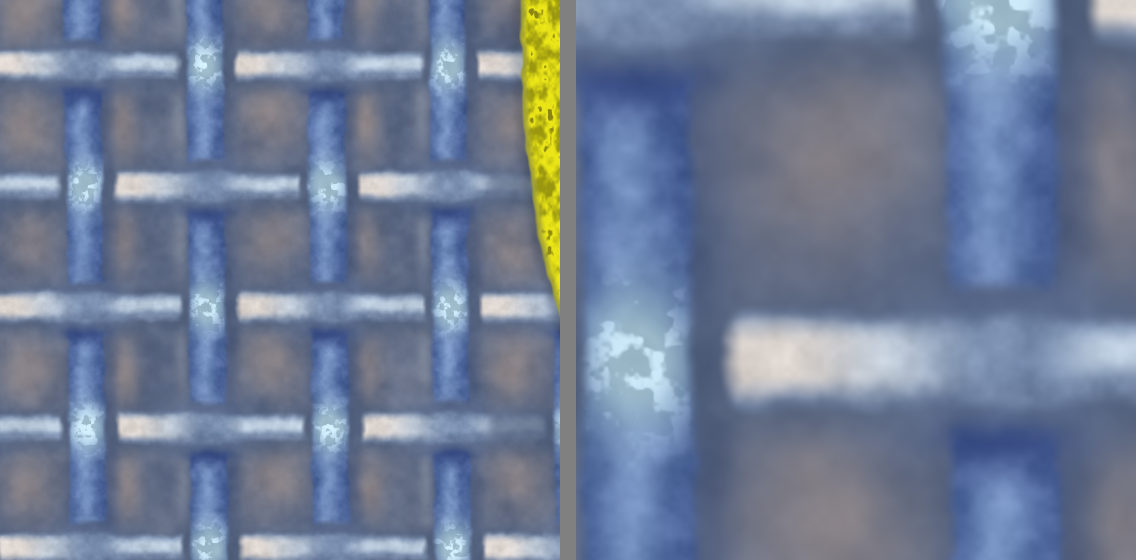
Left, the full canvas; right, a detail of the centre.
Reproduce this texture procedurally as a WebGL 1 fragment shader.

```glsl
precision highp float;
uniform vec2 u_resolution;

float hash(vec2 p) {
  p = fract(p * vec2(0.1031, 0.1137));
  p += dot(p, p.yx + 33.33);
  return fract((p.x + p.y) * p.x * 17.3);
}

float noise(vec2 p) {
  vec2 i = floor(p), f = fract(p);
  f = f * f * (3.0 - 2.0 * f);
  return mix(mix(hash(i), hash(i + vec2(1.0, 0.0)), f.x),
             mix(hash(i + vec2(0.0, 1.0)), hash(i + 1.0), f.x), f.y);
}

float fbm(vec2 p) {
  return noise(p) * 0.55 + noise(p * 2.1 + 7.3) * 0.3 + noise(p * 4.3 + 19.1) * 0.15;
}

// Soft round spot with separate radii
float spot(vec2 p, vec2 r) {
  p /= r;
  return exp(-dot(p, p));
}

// Filled where |d| is under the half width w
float band(float d, float w, float soft) {
  return 1.0 - smoothstep(w - soft, w + soft, abs(d));
}

// Blurred second layer seen through the openings
vec3 backdrop(vec2 g) {
  vec2 cell = floor(g), f = fract(g);
  float blotch = fbm(g * 3.5 + 40.0);
  vec3 col = mix(vec3(0.29, 0.35, 0.47), vec3(0.45, 0.48, 0.56), blotch);
  float odd = mod(cell.x, 2.0);
  float vary = hash(cell + 31.0);
  vec2 c = f - vec2(mix(0.32, 0.53, odd), 0.48 + 0.12 * (vary - 0.5));
  float brown = spot(c, vec2(mix(0.12, 0.23, odd), 0.28));
  col = mix(col, vec3(0.57, 0.53, 0.53), brown * (0.45 + 0.6 * blotch));
  float strip = spot(f - vec2(0.79, 0.45), vec2(0.07, 0.3)) * (1.0 - odd);
  return mix(col, vec3(0.54, 0.57, 0.63), strip * 0.6);
}

void main() {
  vec2 uv = gl_FragCoord.xy / u_resolution;
  float down = 1.0 - uv.y;
  vec2 g = vec2((uv.x - 0.147 - 0.011 * down) / 0.217, (down - 0.117) / 0.2155);
  vec2 warp = vec2(fbm(g * 6.0 + 50.0), fbm(g * 6.0 + 90.0)) - 0.5;
  vec2 id = floor(g + 0.5);
  vec2 d = g - id + warp * 0.045;
  float grain = fbm(g * 13.0 + 60.0);

  // Position along each visible stretch, zero at its raised crossing
  float sx = mod(g.x + id.y + 1.0, 2.0) - 1.0 + warp.x * 0.06;
  float sy = mod(g.y + id.x, 2.0) - 1.0 + warp.y * 0.06;
  vec3 col = backdrop(g);

  // Contact shadows beside the wires
  col = mix(col, vec3(0.27, 0.33, 0.47), 0.6 * band(d.x - 0.04, 0.19, 0.08));
  col = mix(col, vec3(0.31, 0.37, 0.48), 0.6 * band(d.y - 0.03, 0.17, 0.08));

  // Vertical wires: blue, darker on the right, pale where they rise
  vec3 blue = mix(vec3(0.31, 0.41, 0.62), vec3(0.46, 0.57, 0.76), band(d.x + 0.02, 0.06, 0.06));
  blue = mix(blue, vec3(0.25, 0.34, 0.55), smoothstep(0.07, 0.16, d.x) * 0.7);
  blue = mix(blue, vec3(0.21, 0.29, 0.52), smoothstep(-0.6, -0.78, sy) * 0.75);
  blue += (grain - 0.5) * 0.16;
  float glint = spot(vec2(d.x, sy), vec2(0.16, 0.19));
  blue = mix(blue, vec3(0.66, 0.78, 0.84), min(1.0, glint * 1.2));
  float sparkle = smoothstep(0.48, 0.66, fbm(g * 17.0 + 80.0));
  blue += glint * (sparkle * 0.22 - 0.06);
  float vertical = band(d.x, 0.148, 0.025) * band(sy, 0.79, 0.035);
  col = mix(col, blue, vertical);

  // Blue haze and dark lower lip where a horizontal wire rises
  col = mix(col, vec3(0.40, 0.48, 0.63), 0.85 * spot(vec2(sx, d.y), vec2(0.36, 0.19)));
  col = mix(col, vec3(0.20, 0.28, 0.50), 0.8 * spot(vec2(sx, d.y - 0.22), vec2(0.18, 0.05)));

  // Horizontal wires: white left end, blue crown, thin streak to the right
  vec3 steel = mix(vec3(0.44, 0.51, 0.63), vec3(0.55, 0.63, 0.74), band(d.y + 0.02, 0.07, 0.05));
  float left = smoothstep(-0.02, -0.36, sx);
  float right = smoothstep(0.08, 0.3, sx);
  vec3 white = mix(vec3(0.74, 0.78, 0.83), vec3(0.87, 0.84, 0.82), smoothstep(-0.3, -0.6, sx));
  steel = mix(steel, white, left * band(d.y + 0.005, 0.085, 0.045));
  steel = mix(steel, vec3(0.77, 0.83, 0.89), right * band(d.y + 0.015, 0.045, 0.035) * 0.85);
  steel = mix(steel, vec3(0.42, 0.50, 0.65), spot(vec2(sx - 0.03, d.y), vec2(0.18, 0.2)) * 0.6);
  steel += (grain - 0.5) * 0.14;
  float taper = 0.125 - 0.02 * right;
  float horizontal = band(d.y, taper, 0.028) * band(sx - 0.02, 0.76, 0.03);
  float fade = mod(id.y, 2.0) * smoothstep(0.85, 0.89, uv.x);
  col = mix(col, steel, horizontal * (1.0 - 0.75 * fade));

  // Overall mottling
  col += (fbm(g * 9.0 + 15.0) - 0.5) * 0.07;

  // Yellow strap curving off the right side
  float inside = uv.x - (0.929 + 0.02 * down + 0.34 * down * down * down);
  inside += (noise(uv * 45.0) - 0.5) * 0.006;
  float weave = fbm(uv * vec2(60.0, 42.0) + 30.0);
  vec3 yellow = mix(vec3(0.60, 0.59, 0.06), vec3(0.92, 0.90, 0.09), smoothstep(0.2, 0.65, weave));
  yellow = mix(yellow, vec3(0.38, 0.36, 0.06), smoothstep(0.68, 0.8, weave) * 0.7);
  yellow = mix(vec3(0.62, 0.62, 0.22), yellow, smoothstep(0.0, 0.016, inside));
  col = mix(col, col * 0.85, smoothstep(-0.025, 0.0, inside));
  col = mix(col, yellow, smoothstep(-0.003, 0.003, inside));

  gl_FragColor = vec4(clamp(col, 0.0, 1.0), 1.0);
}
```
